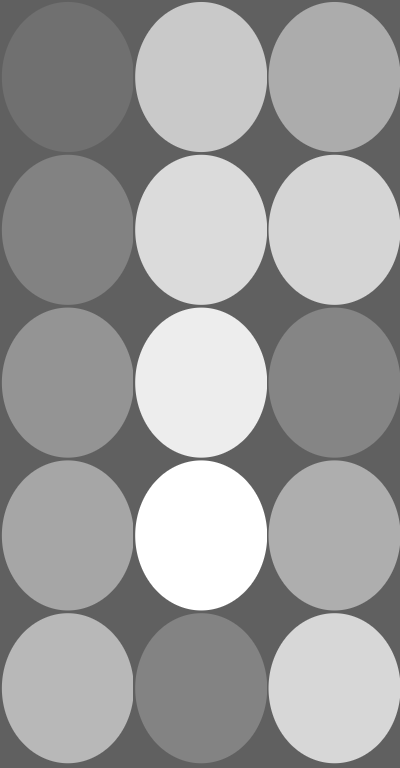
Reproduce this pattern procedurally as a WebGL 1 fragment shader.

```glsl
precision highp float;
// Three columns of five flat grey ovals on dark grey, their tones stepping down each column.

uniform vec2 u_resolution;

// Tone by index, counted down each column: one long ramp, then short ramps of three.
float ovalTone(float index) {
  float late = index - 9.0;
  float longRamp = 0.44 + 0.07 * index;
  float shortRamp = 0.515 + 0.161 * mod(late, 3.0) + 0.007 * floor(late / 3.0);
  return index < 8.5 ? longRamp : shortRamp;
}

// Coverage of an axis-aligned ellipse, smoothed over about one pixel.
float ellipseMask(vec2 p, vec2 radius, vec2 pixel) {
  float k = length(p / radius);
  vec2 slope = p / (radius * radius * max(k, 0.001)) * pixel;
  return clamp(0.5 - (k - 1.0) / max(length(slope), 0.0001), 0.0, 1.0);
}

void main() {
  vec2 uv = gl_FragCoord.xy / u_resolution;
  vec2 repeats = vec2(3.0, 5.026);

  // Cells run from the top left; the ovals sit slightly right of centre.
  vec2 grid = vec2(uv.x, 1.0 - uv.y) * repeats;
  vec2 cell = floor(grid);
  vec2 local = fract(grid) - vec2(0.509, 0.504);

  float mask = ellipseMask(local, vec2(0.495, 0.491), repeats / u_resolution);
  mask *= step(cell.y, 4.5); // leave the narrow bottom strip bare

  float background = 0.378;
  float tone = ovalTone(cell.x * 5.0 + cell.y);
  gl_FragColor = vec4(vec3(mix(background, tone, mask)), 1.0);
}
```
